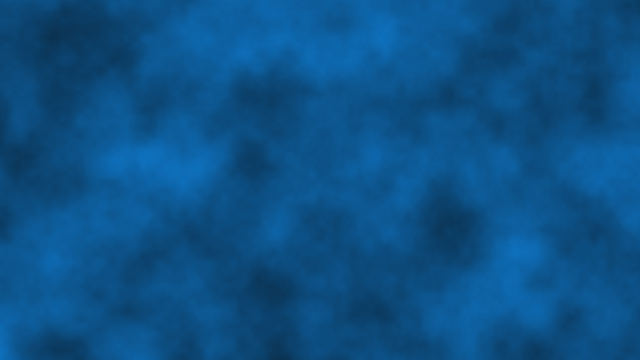
This texture is drawn by a Shadertoy shader. Its source:

```glsl
#define BASE_SCALE 5.6
#define OCTAVES 6
#define GAIN 0.5
#define MID_BLUE vec3(0.048, 0.317, 0.527)
#define BLUE_RANGE vec3(0.020, 0.350, 0.600)

float hash(vec2 cell) {
    vec3 p = fract(vec3(cell.xyx) * 0.1031);
    p += dot(p, p.yzx + 33.33);
    return fract((p.x + p.y) * p.z);
}

// Smoothly interpolated lattice noise
float valueNoise(vec2 p) {
    vec2 cell = floor(p);
    vec2 f = fract(p);
    vec2 blend = f * f * (3.0 - 2.0 * f);
    float bottom = mix(hash(cell), hash(cell + vec2(1.0, 0.0)), blend.x);
    float top = mix(hash(cell + vec2(0.0, 1.0)), hash(cell + 1.0), blend.x);
    return mix(bottom, top, blend.y);
}

// Octave sum, normalised to 0..1
float cloud(vec2 p) {
    float sum = 0.0;
    float total = 0.0;
    float amplitude = 1.0;
    for (int i = 0; i < OCTAVES; i++) {
        sum += amplitude * valueNoise(p);
        total += amplitude;
        p = p * 2.0 + vec2(17.3, 9.7);
        amplitude *= GAIN;
    }
    return sum / total;
}

void mainImage(out vec4 fragColor, in vec2 fragCoord) {
    vec2 uv = fragCoord / iResolution.y;
    float density = cloud(uv * BASE_SCALE + vec2(31.0, 47.0));

    // Dark navy hollows to bright blue billows
    vec3 color = MID_BLUE + (density - 0.5) * BLUE_RANGE;
    fragColor = vec4(color, 1.0);
}
```
